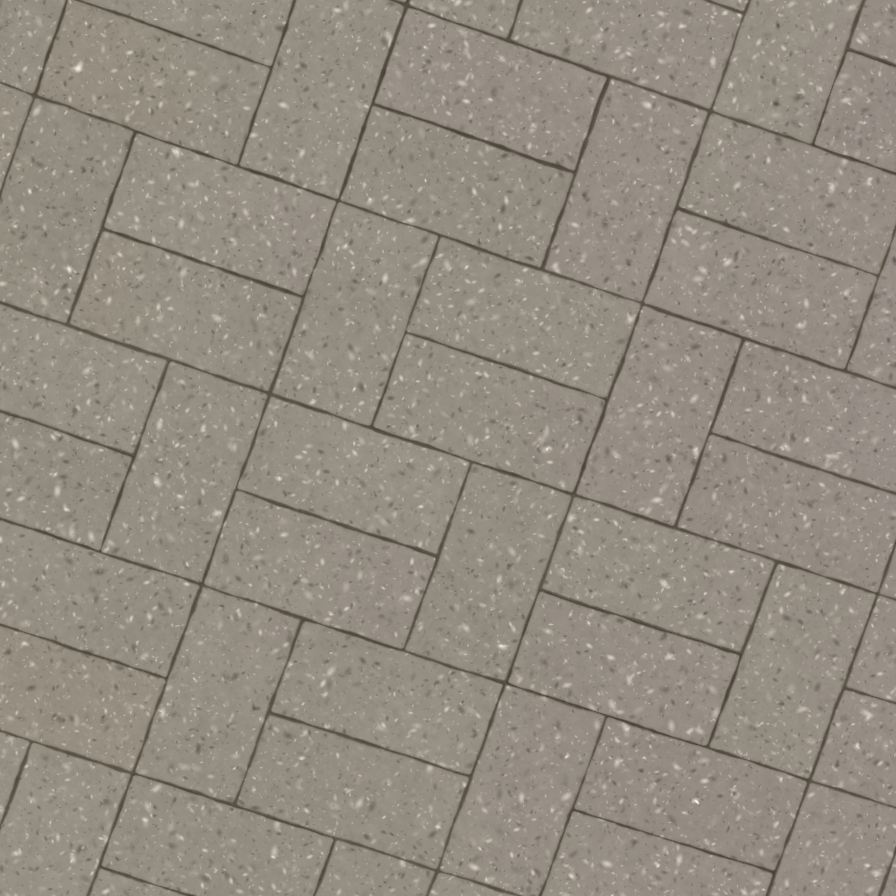
A three.js fragment shader for this texture:

```glsl
// Worn concrete pavers in a tilted basket weave: each row repeats one upright
// brick and a stacked pair of flat ones, and odd rows shift by one brick width.
// Box distances give the joints; cellular chips and layered sines give the grit.

varying vec2 vUv;

float hash(vec2 p) {
  vec3 q = fract(p.xyx * vec3(0.1031, 0.1030, 0.0973));
  q += dot(q, q.yzx + 33.33);
  return fract((q.x + q.y) * q.z);
}

// Smooth mottling, roughly -1 to 1
float waves(vec2 p) {
  float sum = 0.0, amp = 0.5;
  for (int i = 0; i < 4; i++) {
    sum += amp * sin(p.x + 1.7 * sin(p.y * 0.8)) * sin(p.y + 1.3 * sin(p.x * 0.9));
    p = mat2(1.5, 1.1, -1.1, 1.5) * p + 2.3;
    amp *= 0.6;
  }
  return sum;
}

// Scattered soft chips: signed brightness, few strong and most faint
float chips(vec2 p) {
  vec2 cell = floor(p);
  float sum = 0.0;
  for (int y = -1; y <= 1; y++) {
    for (int x = -1; x <= 1; x++) {
      vec2 id = cell + vec2(float(x), float(y));
      vec2 center = id + vec2(hash(id + 3.1), hash(id + 17.7));
      float tone = hash(id + 41.3);
      float turn = 6.2832 * hash(id + 59.9);
      vec2 d = mat2(cos(turn), sin(turn), -sin(turn), cos(turn)) * (p - center);
      float radius = mix(0.24, 0.5, hash(id + 71.2));
      float shape = 1.0 - smoothstep(0.0, radius * 1.1, length(d * vec2(0.8, 1.4)));
      sum += shape * (0.22 * pow(tone, 10.0) - 0.13 * pow(1.0 - tone, 11.0) + 0.06 * (tone - 0.5));
    }
  }
  return sum;
}

void main() {
  // Slanted paving axes, bent slightly by perspective
  vec2 q = vec2(vUv.x, 1.0 - vUv.y) - vec2(0.3776, 0.224);
  q.y += 0.0013 * pow(abs(1.217 * q.x + 5.04 * q.y), 2.0);
  q += 0.0013 * vec2(waves(vUv * 31.0), waves(vUv * 31.0 + 9.0));
  float along = 3.0 * (2.630 * q.x + 0.9267 * q.y);
  float down = -1.413 * q.x + 4.115 * q.y;

  // Brick lookup: upright first, then two flat ones
  float row = floor(down);
  along += mod(row, 2.0);
  float s = mod(along, 3.0);
  float f = 2.0 * fract(down);
  vec2 local = vec2(s, f);
  vec2 size = vec2(1.0, 2.0);
  float part = 0.0;
  if (s >= 1.0) {
    local = vec2(s - 1.0, fract(f));
    size = vec2(2.0, 1.0);
    part = 1.0 + floor(f);
  }
  vec2 brick = vec2(floor(along / 3.0) * 3.0 + part, row) + 50.0;

  // Distance to the joint, in canvas units, with rounded corners
  vec2 inset = min(local, size - local);
  float edge = min(inset.x, inset.y);
  if (edge < 0.04) edge = 0.04 - length(max(0.04 - inset, 0.0));
  edge *= 0.117;

  // Paver body: tint per brick, broad stains, chips at three scales
  vec3 stone = vec3(0.585, 0.555, 0.513);
  stone += 0.010 * (hash(brick) - 0.5);
  stone += vec3(0.002, -0.002, 0.014) * (0.5 * hash(brick + 7.0) - 0.3 + 0.8 * (vUv.x - 0.5));
  stone += 0.010 * waves(vUv * 13.0) + 0.018 * waves(vUv * 110.0);
  float grit = chips(vUv * 66.0) + chips(vUv * 105.0 + 13.0) + 0.7 * chips(vUv * 180.0 + 37.0);
  stone += grit * vec3(1.0, 0.99, 0.97);

  // Worn rim, then dark joint of uneven width
  float wear = waves(vUv * 60.0 + 4.0);
  float rim = 1.0 - smoothstep(0.0008, 0.0055, edge);
  vec3 color = mix(stone, vec3(0.46, 0.43, 0.385), rim * (0.32 + 0.25 * wear));
  float halfWidth = 0.0009 + 0.0008 * hash(brick + 23.0) + 0.0012 * wear;
  float joint = 1.0 - smoothstep(halfWidth - 0.0012, halfWidth + 0.0016, edge);
  vec3 dirt = vec3(0.29, 0.26, 0.215) + 0.04 * waves(vUv * 120.0);
  color = mix(color, dirt, joint * (0.7 + 0.25 * hash(brick + 31.0)));

  gl_FragColor = vec4(color, 1.0);
}
```
